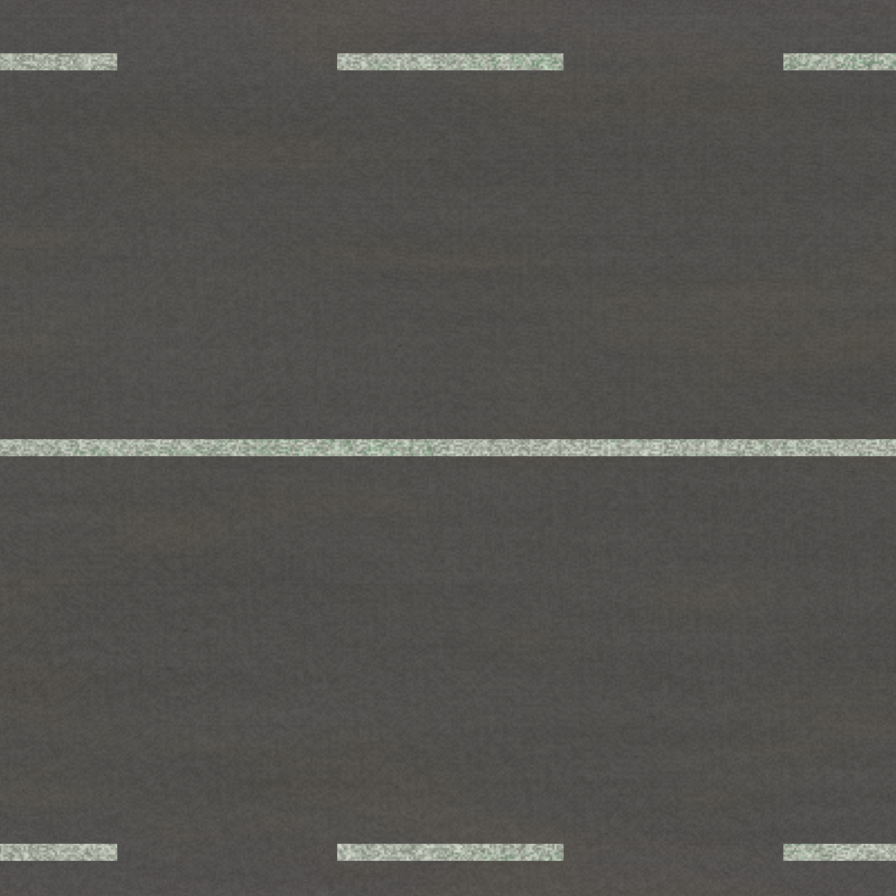
A WebGL 1 fragment shader for this texture:

```glsl
precision highp float;
// Worn asphalt road with a solid centre line and two rows of dashed lane lines.

uniform vec2 u_resolution;

// Layout, in canvas units
const float CENTRE_Y = 0.5003;
const float UPPER_Y = 0.9310;
const float LOWER_Y = 0.0488;
const float LINE_HALF_WIDTH = 0.0095;
const float DASH_PERIOD = 0.498;
const float DASH_CENTRE = 0.5026;
const float DASH_HALF_LENGTH = 0.1263;

// Colours
const vec3 ASPHALT = vec3(0.318, 0.312, 0.303);
const vec3 WARM_DUST = vec3(0.012, 0.007, -0.008);
const vec3 PAINT = vec3(0.665, 0.690, 0.640);
const vec3 GREEN_STAIN = vec3(-0.075, -0.015, -0.055);

// Wear
const float GRAIN_SCALE = 400.0;
const float ASPHALT_GRAIN = 0.040;
const float STREAK_DEPTH = 0.024;
const float BAND_DEPTH = 0.022;
const float PAINT_GRAIN = 0.26;

float hash(vec2 p) {
  return fract(sin(dot(p, vec2(127.1, 311.7))) * 43758.5453);
}

float noise(vec2 p) {
  vec2 cell = floor(p);
  vec2 f = fract(p);
  f = f * f * (3.0 - 2.0 * f);
  float low = mix(hash(cell), hash(cell + vec2(1.0, 0.0)), f.x);
  float high = mix(hash(cell + vec2(0.0, 1.0)), hash(cell + 1.0), f.x);
  return mix(low, high, f.y);
}

float fbm(vec2 p) {
  float sum = 0.0;
  float weight = 0.5;
  for (int i = 0; i < 4; i++) {
    sum += weight * noise(p);
    p = p * 2.03 + 17.3;
    weight *= 0.5;
  }
  return sum / 0.9375;
}

// Coverage of a strip around zero, with a one-pixel soft edge
float strip(float d, float halfWidth, float pixel) {
  return clamp((halfWidth - abs(d)) / pixel + 0.5, 0.0, 1.0);
}

vec3 asphaltColor(vec2 uv) {
  float grain = noise(uv * GRAIN_SCALE) - 0.5;
  grain += 0.5 * (noise(uv * GRAIN_SCALE * vec2(0.35, 0.6) + 41.0) - 0.5);
  float streaks = fbm(uv * vec2(4.0, 45.0) + 7.0) - 0.5;
  float bands = fbm(uv * vec2(1.5, 7.0) + 23.0) - 0.5;
  float dust = smoothstep(0.5, 0.8, fbm(uv * vec2(5.0, 18.0) + 61.0));

  // Thin dragged seams and sparse bright or dark stones
  float seam = smoothstep(0.84, 0.98, noise(uv * vec2(3.0, 190.0) + 5.0));
  float stone = noise(uv * 230.0 + 83.0);
  float specks = smoothstep(0.93, 1.0, stone) - smoothstep(0.07, 0.0, stone);

  vec3 color = ASPHALT + ASPHALT_GRAIN * grain;
  color += STREAK_DEPTH * streaks + BAND_DEPTH * bands;
  color += WARM_DUST * dust + 0.03 * specks - 0.008 * seam;

  // Paler, cooler shoulders
  float shoulder = smoothstep(0.38, 0.5, abs(uv.y - 0.5));
  return color + vec3(0.010, 0.007, 0.011) * shoulder;
}

vec3 paintColor(vec2 uv) {
  float grain = noise(uv * GRAIN_SCALE + 131.0) - 0.5;
  grain += 0.5 * (noise(uv * GRAIN_SCALE * 0.5 + 19.0) - 0.5);
  float patches = fbm(uv * vec2(9.0, 70.0) + 37.0);
  float flecks = noise(uv * vec2(190.0, 260.0) + 71.0);
  float stain = smoothstep(0.42, 0.75, patches) * smoothstep(0.3, 0.85, flecks);
  return PAINT + PAINT_GRAIN * grain + GREEN_STAIN * stain;
}

void main() {
  vec2 uv = gl_FragCoord.xy / u_resolution;
  vec2 pixel = 1.0 / u_resolution;

  // Solid centre line
  float marking = strip(uv.y - CENTRE_Y, LINE_HALF_WIDTH, pixel.y);

  // Dashes repeated along both lane lines
  float dashX = mod(uv.x - DASH_CENTRE + 0.5 * DASH_PERIOD, DASH_PERIOD) - 0.5 * DASH_PERIOD;
  float dash = strip(dashX, DASH_HALF_LENGTH, pixel.x);
  float rows = max(strip(uv.y - UPPER_Y, LINE_HALF_WIDTH, pixel.y),
                   strip(uv.y - LOWER_Y, LINE_HALF_WIDTH, pixel.y));
  marking = max(marking, dash * rows);

  gl_FragColor = vec4(mix(asphaltColor(uv), paintColor(uv), marking), 1.0);
}
```
